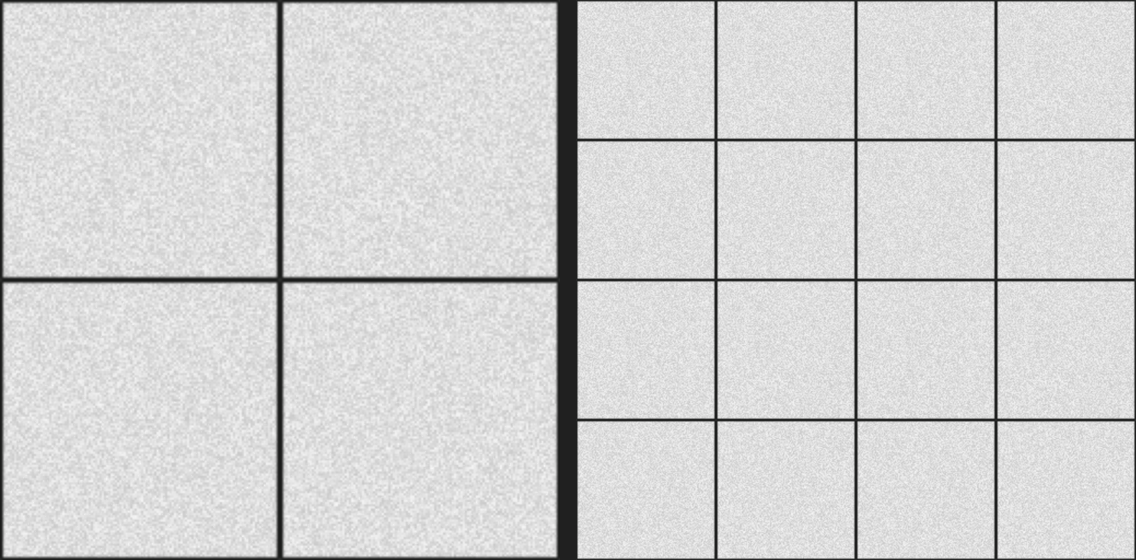
Left: one tile. Right: repeated 2 by 2.
Reproduce this pattern procedurally as a Shadertoy shader.

```glsl
float hash(vec2 p) {
    vec3 q = fract(vec3(p.xyx) * 0.1031);
    q += dot(q, q.yzx + 33.33);
    return fract((q.x + q.y) * q.z);
}

// Value noise that wraps after the given number of cells
float wrapNoise(vec2 uv, float cells) {
    vec2 p = uv * cells;
    vec2 i = floor(p);
    vec2 f = fract(p);
    f = f * f * (3.0 - 2.0 * f);
    vec2 a = mod(i, cells);
    vec2 b = mod(i + 1.0, cells);
    return mix(mix(hash(a), hash(vec2(b.x, a.y)), f.x),
               mix(hash(vec2(a.x, b.y)), hash(b), f.x), f.y);
}

void mainImage(out vec4 fragColor, in vec2 fragCoord) {
    vec2 uv = fragCoord / iResolution.xy;

    // Distance to the nearest joint of a two by two grid
    vec2 joint = abs(fract(uv * 2.0 + 0.5) - 0.5) * 0.5;

    // Fine speckled glaze
    float grain = (wrapNoise(uv, 256.0) - 0.5) * 0.12
                + (wrapNoise(uv + 0.37, 170.0) - 0.5) * 0.06;
    float fleck = smoothstep(0.88, 1.0, wrapNoise(uv + 0.61, 230.0));
    vec3 tile = vec3(0.872 + grain + 0.03 * fleck);

    // Slight darkening along the rounded tile rim
    float rim = min(joint.x, joint.y);
    tile *= 0.95 + 0.05 * smoothstep(0.006, 0.013, rim);

    // Dark grout, a touch paler where the joints cross
    float crossing = exp(-dot(joint, joint) / 0.00002);
    vec3 grout = vec3(0.105, 0.108, 0.105) + 0.07 * crossing;

    // Soft joint edges, with the horizontal joints slightly thinner
    float aa = 0.5 / iResolution.y;
    vec2 face = smoothstep(vec2(0.0023, 0.0018) - aa, vec2(0.0083, 0.0076) + aa, joint);
    fragColor = vec4(mix(grout, tile, face.x * face.y), 1.0);
}
```
